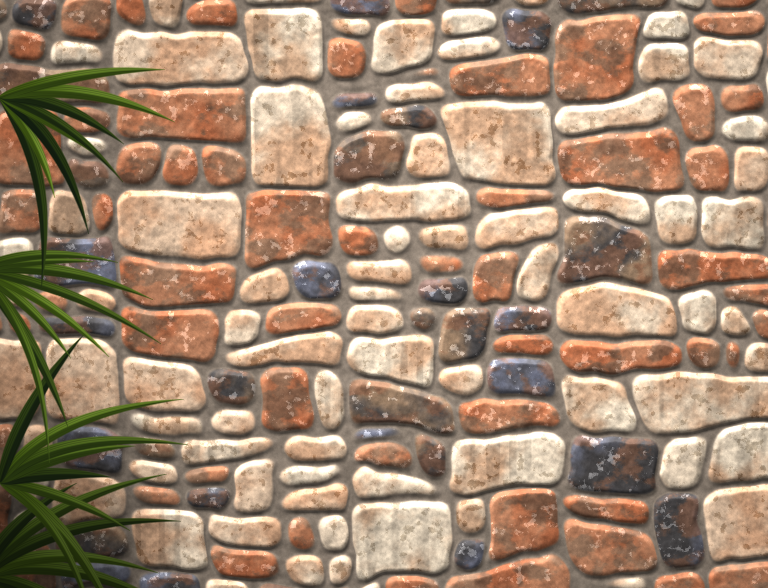
Reproduce this texture procedurally as a WebGL 1 fragment shader.

```glsl
precision highp float;
uniform vec2 u_resolution;

// Wall layout, in canvas heights
const vec2 PANEL = vec2(0.372, 0.408);
const vec2 ORIGIN = vec2(0.185, 0.272);
const float SKEW = 0.04;
const float MIN_AREA = 0.0065;
const float MAX_AREA = 0.026;
const float KEEP = 0.42;
const float SLANT = 0.34;
const float ROUND = 0.026;
const float JOINT = 0.0042;
const float BEVEL = 0.013;
const vec2 LIGHT = vec2(-0.0015, 0.0055);

// Palette
const vec3 CREAM = vec3(0.93, 0.86, 0.76);
const vec3 TAN = vec3(0.78, 0.64, 0.52);
const vec3 BLUSH = vec3(0.84, 0.65, 0.51);
const vec3 RUST = vec3(0.68, 0.40, 0.27);
const vec3 BROWN = vec3(0.40, 0.31, 0.25);
const vec3 SLATE = vec3(0.27, 0.26, 0.26);
const vec3 BLUE = vec3(0.42, 0.43, 0.49);
const vec3 OCHRE = vec3(0.56, 0.46, 0.37);
const vec3 GROUT = vec3(0.53, 0.48, 0.43);
const vec3 LEAF_DARK = vec3(0.07, 0.11, 0.06);
const vec3 LEAF = vec3(0.25, 0.34, 0.07);
const vec3 LEAF_LIT = vec3(0.55, 0.66, 0.28);

float hash(vec2 p) {
  vec3 q = fract(p.xyx * vec3(0.1031, 0.1030, 0.0973));
  q += dot(q, q.yzx + 33.33);
  return fract((q.x + q.y) * q.z);
}

float noise(vec2 p) {
  vec2 i = floor(p), f = fract(p);
  f *= f * (3.0 - 2.0 * f);
  return mix(mix(hash(i), hash(i + vec2(1, 0)), f.x),
             mix(hash(i + vec2(0, 1)), hash(i + 1.0), f.x), f.y);
}

float fbm(vec2 p) {
  float sum = 0.0, amp = 0.5;
  for (int i = 0; i < 5; i++) {
    sum += amp * noise(p);
    p = mat2(1.6, 1.2, -1.2, 1.6) * p + 7.3;
    amp *= 0.55;
  }
  return sum / 1.055;
}

float smin(float a, float b, float k) {
  float h = max(k - abs(a - b), 0.0) / k;
  return min(a, b) - h * h * k * 0.25;
}

// Splits each panel by slanted cuts: x = distance to joint, y = stone id
vec2 stone(vec2 p) {
  p.x -= SKEW * (1.0 - p.y);
  p += 0.034 * (vec2(noise(p * 8.0), noise(p * 8.0 + 40.0)) - 0.5);
  p += 0.007 * (vec2(noise(p * 34.0), noise(p * 34.0 + 90.0)) - 0.5);
  vec2 grid = (p - ORIGIN) / PANEL;
  vec2 q = fract(grid) * PANEL, lo = vec2(0.0), hi = PANEL;
  vec2 edge = min(q, PANEL - q);
  float d = smin(edge.x, edge.y, ROUND);
  float id = hash(floor(grid) + 17.0);
  for (int i = 0; i < 7; i++) {
    vec2 size = hi - lo, mid = 0.5 * (lo + hi);
    float area = size.x * size.y, seed = id * 311.0;
    if (area < MIN_AREA || (area < MAX_AREA && hash(vec2(seed, 1.0)) < KEEP)) break;
    bool upright = size.x > size.y * mix(1.2, 2.0, hash(vec2(seed, 2.0)));
    vec2 cut = mix(lo, hi, mix(0.3, 0.7, hash(vec2(seed, 3.0))));
    float slope = (hash(vec2(seed, 4.0)) - 0.5) * SLANT;
    float s = upright ? q.x - cut.x - slope * (q.y - mid.y)
                      : q.y - cut.y - slope * (q.x - mid.x);
    d = smin(d, abs(s), ROUND);
    if (upright) { if (s > 0.0) lo.x = cut.x; else hi.x = cut.x; }
    else { if (s > 0.0) lo.y = cut.y; else hi.y = cut.y; }
    id = hash(vec2(seed, s > 0.0 ? 5.0 : 6.0));
  }
  return vec2(d, id);
}

float relief(vec2 p, float d) {
  return smoothstep(0.0, BEVEL, d) * (1.0 + 0.75 * fbm(p * 42.0));
}

vec3 stoneColor(vec2 p, float id) {
  vec2 q = p + id * 37.0;
  float kind = hash(vec2(id * 531.0, 8.0)), tint = hash(vec2(id * 277.0, 9.0));
  float stain = smoothstep(0.32, 0.66, fbm(q * 13.0));
  float patchy = smoothstep(0.46, 0.64, fbm(q * vec2(24.0, 32.0) + 5.0));
  float fleck = smoothstep(0.60, 0.74, fbm(q * 75.0));
  if (kind < 0.52) {
    vec3 c = mix(mix(TAN, BLUSH, tint), mix(CREAM, BLUSH, 0.5 * tint * tint), stain);
    float streak = smoothstep(0.5, 0.75, noise(q * vec2(75.0, 9.0)));
    return c * (1.0 - 0.13 * streak * step(tint, 0.5)) - 0.16 * fleck;
  }
  if (kind < 0.77)
    return mix(mix(RUST, BROWN, 0.75 * patchy), TAN, 0.4 * stain) + 0.2 * fleck;
  vec3 vein = mix(OCHRE, BLUE, step(0.5, tint));
  return mix(mix(SLATE, vein, stain), mix(BROWN, RUST, 0.4), 0.6 * patchy) + 0.25 * fleck;
}

// Root (xy) and angle range (zw) of each leaf fan
vec4 fan(int i) {
  if (i == 0) return vec4(-0.03, 0.02, -0.5, 1.2);
  if (i == 1) return vec4(0.0, 0.18, -0.75, 1.35);
  if (i == 2) return vec4(-0.04, 0.54, -0.95, 0.6);
  return vec4(0.0, 0.835, -1.0, 0.45);
}

vec3 addLeaves(vec3 col, vec2 p, float px) {
  for (int i = 0; i < 4; i++) {
    vec4 f = fan(i);
    for (int j = 0; j < 8; j++) {
      vec2 key = vec2(float(i) * 9.0 + 3.0, float(j) * 5.0 + 2.0);
      float r = hash(key), tone = hash(key + 50.0);
      float angle = mix(f.z, f.w, (float(j) + r) / 8.0);
      float len = mix(0.18, 0.33, hash(key + 90.0));
      float bend = mix(0.7, 2.3, hash(key + 130.0));
      vec2 dir = vec2(cos(angle), sin(angle)), q = p - f.xy;
      float u = dot(q, dir), t = clamp(u / len, 0.0, 1.0);
      float v = dot(q, vec2(-dir.y, dir.x)) + bend * u * u;
      v /= sqrt(1.0 + 4.0 * bend * bend * u * u);
      float w = mix(0.020, 0.032, r) * sqrt(t) * (1.0 - t);
      float cover = smoothstep(px, -px, abs(v) - w) * step(0.0, u) * step(u, len);
      float side = smoothstep(-0.002, 0.002, v);
      vec3 c = mix(LEAF_DARK, LEAF, clamp(tone * 0.9 + 0.3 * side, 0.0, 1.0));
      c = mix(c, LEAF_LIT, 0.5 * side * tone * smoothstep(0.1, 0.6, t));
      c *= 0.85 + 0.3 * noise(vec2(v * 600.0, u * 8.0));
      col = mix(col, c * mix(0.55, 1.0, smoothstep(0.0, 0.3, p.y)), cover);
    }
  }
  return col;
}

void main() {
  float px = 1.0 / u_resolution.y;
  vec2 p = gl_FragCoord.xy * px;
  vec2 s = stone(p);
  float slope = relief(p, s.x) - relief(p + LIGHT, stone(p + LIGHT).x);

  // Stone faces, joints and raking light
  float face = smoothstep(JOINT - px, JOINT + 1.5 * px, s.x);
  vec3 col = mix(GROUT, stoneColor(p, s.y), face);
  col *= 0.80 + 0.42 * fbm(p * 95.0);
  col *= 1.0 + clamp(slope, -0.65, 0.6) * 0.75;
  col += 0.10 * face * smoothstep(0.15, 0.7, slope);

  // Bright centre, shaded left side and lower corner
  float glow = exp(-1.3 * dot(p - vec2(0.78, 0.65), p - vec2(0.78, 0.65)));
  col *= mix(0.68, 1.10, glow);
  col *= 1.0 - 0.6 * smoothstep(0.38, 0.0, length(p * vec2(1.0, 0.8)));

  gl_FragColor = vec4(clamp(addLeaves(col, p, px), 0.0, 1.0), 1.0);
}
```
